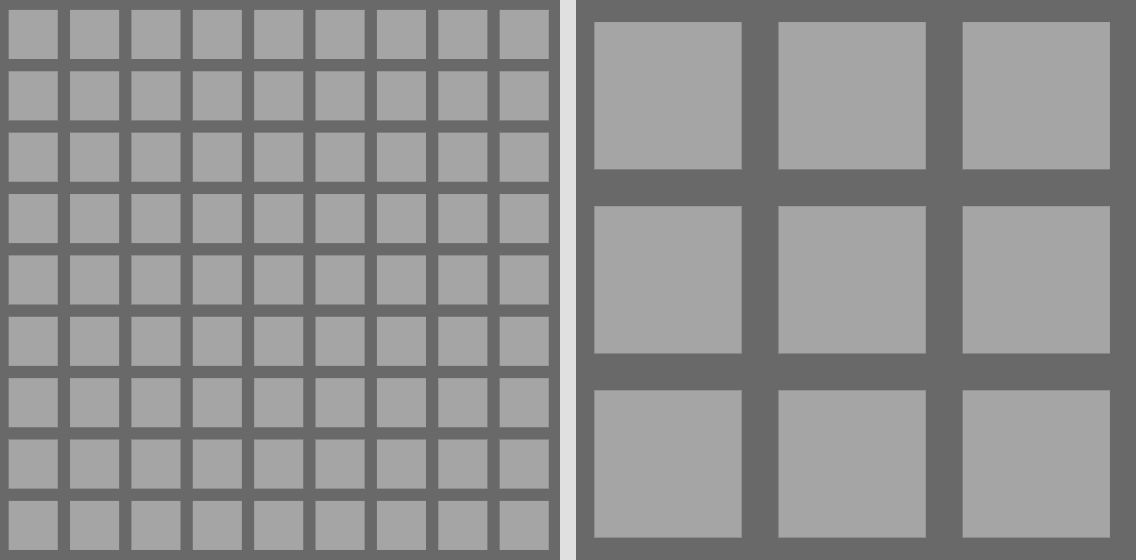
Left: the whole. Right: its middle third, enlarged.
Give the GLSL for this pattern, as a Shadertoy shader.

```glsl
// Signed distance to an axis-aligned square centred on the origin
float squareDistance(vec2 p, float halfSide) {
    vec2 d = abs(p) - halfSide;
    return length(max(d, 0.0)) + min(max(d.x, d.y), 0.0);
}

void mainImage(out vec4 fragColor, in vec2 fragCoord) {
    vec2 uv = fragCoord / iResolution.xy;
    float pitch = 0.1096;

    // Repeat around the middle tile, nine across and nine down
    vec2 cell = fract((uv - vec2(0.4977, 0.5001)) / pitch + 0.5) - 0.5;

    // Tile covers four fifths of its cell, with a one-pixel soft edge
    float dist = squareDistance(cell * pitch, 0.4 * pitch);
    float pixel = 1.0 / min(iResolution.x, iResolution.y);
    float tile = clamp(0.5 - dist / pixel, 0.0, 1.0);

    vec3 grout = vec3(0.41);
    vec3 face = vec3(0.648);
    fragColor = vec4(mix(grout, face, tile), 1.0);
}
```
